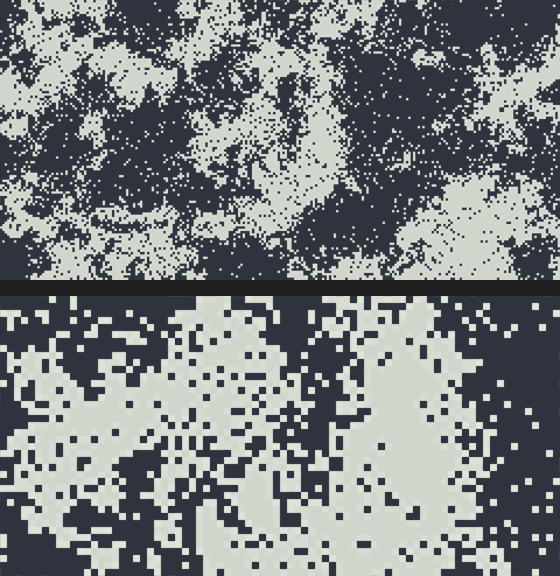
Top, the full canvas; bottom, a detail of the centre.
Give the GLSL for this texture, as a Shadertoy shader.

```glsl
#define CELLS_ACROSS 240.0
#define PATCH_CELLS 29.0
#define OCTAVES 5
#define GAIN 0.78
#define GRAIN 26.0
#define THRESHOLD 0.07
#define SOFTNESS 1.3
#define SHARPEN 1.12
#define DARK vec3(0.182, 0.200, 0.243)
#define LIGHT vec3(0.818, 0.838, 0.804)

// Integer hash of a lattice point and a layer, from 0 to 1
float hash(vec2 p, int layer) {
    uvec2 q = uvec2(ivec2(p) + 1000 + 131 * layer);
    uint n = q.x * 1597334673u ^ q.y * 3812015801u;
    n = (n ^ (n >> 15)) * 2246822519u;
    n = (n ^ (n >> 13)) * 3266489917u;
    n ^= n >> 16;
    return float(n >> 8) / 16777216.0;
}

float valueNoise(vec2 p, int layer) {
    vec2 corner = floor(p);
    vec2 f = p - corner;
    f = f * f * (3.0 - 2.0 * f);
    float bottom = mix(hash(corner, layer), hash(corner + vec2(1, 0), layer), f.x);
    float top = mix(hash(corner + vec2(0, 1), layer), hash(corner + vec2(1, 1), layer), f.x);
    return mix(bottom, top, f.y);
}

// Layered noise centred on zero: broad patches broken into ragged clumps
float patches(vec2 cell) {
    vec2 p = (cell + 0.5) / PATCH_CELLS;
    float sum = 0.0, amplitude = 1.0;
    for (int i = 0; i < OCTAVES; i++) {
        sum += amplitude * (valueNoise(p, i) - 0.5);
        p = p * 2.0 + 0.37;
        amplitude *= GAIN;
    }
    return sum;
}

// Each square cell is wholly light or dark; heavy-tailed grain adds specks
float cellTone(vec2 cell) {
    float g = hash(cell, OCTAVES + 3) - 0.5;
    return step(THRESHOLD, patches(cell) + GRAIN * pow(abs(g), 4.0) * g);
}

void mainImage(out vec4 fragColor, in vec2 fragCoord) {
    float pixel = CELLS_ACROSS / iResolution.x;
    vec2 p = fragCoord * pixel;
    vec2 home = floor(p);

    // Blend neighbouring cells by coverage, slightly sharpened
    float tone = 0.0;
    for (int y = -1; y <= 1; y++) {
        for (int x = -1; x <= 1; x++) {
            vec2 cell = home + vec2(x, y);
            vec2 away = abs(p - cell - 0.5);
            vec2 coverage = clamp((0.5 - away) / (SOFTNESS * pixel) + 0.5, 0.0, 1.0);
            vec2 weight = mix(vec2(1.0 / 3.0), coverage, SHARPEN);
            tone += weight.x * weight.y * cellTone(cell);
        }
    }
    fragColor = vec4(mix(DARK, LIGHT, clamp(tone, 0.0, 1.1)), 1.0);
}
```
